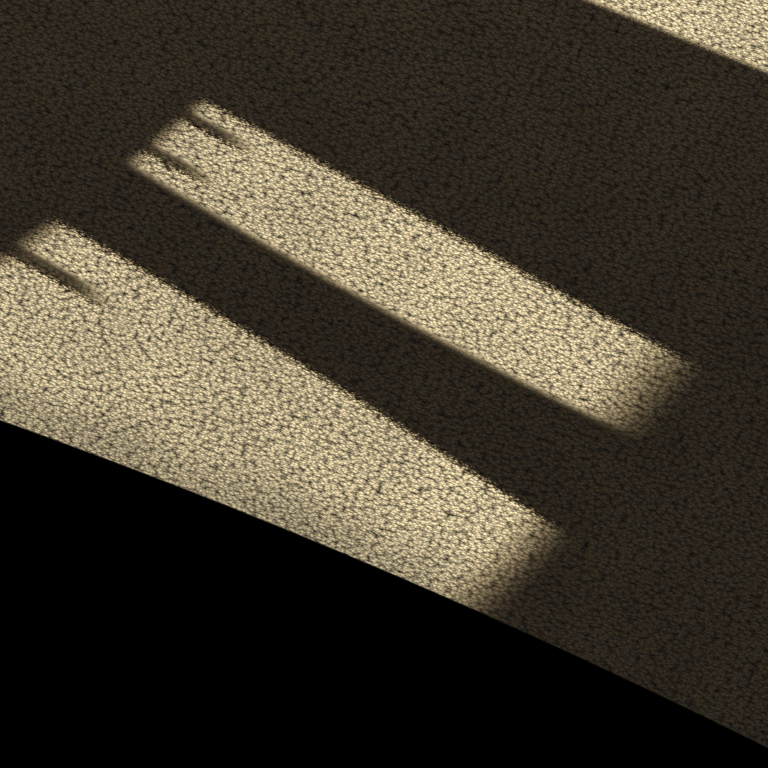
A three.js fragment shader for this texture:

```glsl
// Slanting bands of warm sunlight on rough asphalt above a black curved edge.
varying vec2 vUv;

const vec3 SHADE = vec3(0.150, 0.128, 0.098);
const vec3 SUNLIT = vec3(0.655, 0.600, 0.475);
const vec3 PENUMBRA_TINT = vec3(0.030, 0.018, 0.0);
const vec2 GRAIN_SCALE = vec2(115.0, 205.0);
const float GRAIN_TILT = -0.35;
const float SUN_GRAIN = 1.45;
const float SHADE_GRAIN = 1.25;
const float SOFT = 0.008;
const float RIM = 0.0018;
const float BAND_SLOPE = 0.539;
const float END_SKEW = 0.93;

vec2 hash2(vec2 p) {
  vec2 q = vec2(dot(p, vec2(127.1, 311.7)), dot(p, vec2(269.5, 183.3)));
  return fract(sin(q) * 43758.5);
}

// Distance to the nearest scattered point
float cellular(vec2 p) {
  vec2 cell = floor(p);
  vec2 f = fract(p);
  float nearest = 2.0;
  for (int j = -1; j <= 1; j++) {
    for (int i = -1; i <= 1; i++) {
      vec2 o = vec2(float(i), float(j));
      vec2 r = o + hash2(cell + o) - f;
      nearest = min(nearest, dot(r, r));
    }
  }
  return sqrt(nearest);
}

vec2 rotate(vec2 p, float a) {
  float c = cos(a), s = sin(a);
  return vec2(c * p.x + s * p.y, c * p.y - s * p.x);
}

float rise(float d, float w) {
  return smoothstep(-w, w, d);
}

// Thin shadow that cuts into the left end of a band
float slit(float d, float halfWidth, float x, float endX) {
  return (1.0 - smoothstep(0.3 * halfWidth, halfWidth, abs(d)))
       * (1.0 - smoothstep(endX - 0.06, endX, x));
}

float upperBand(vec2 p, float endAxis) {
  float s = p.y + BAND_SLOPE * p.x;
  float lower = 0.876 - 0.1 * (p.x - 0.169) * (0.833 - p.x);
  float start = 0.172 + 0.72 * (s - 0.88);
  float light = rise(s - lower, SOFT) * rise(1.011 - s, SOFT);
  light *= rise(p.x - start, 0.014);
  light *= 1.0 - smoothstep(0.29, 0.455, endAxis);
  light *= 1.0 - 0.8 * slit(s - 0.910, 0.012, p.x, 0.29);
  return light * (1.0 - 0.85 * slit(s - 0.979, 0.012, p.x, 0.34));
}

float lowerBand(vec2 p, float endAxis) {
  float d = p.y - (0.752 - 0.55 * p.x - 0.08 * p.x * p.x);
  float light = rise(-d, SOFT);
  light *= rise(p.x - (0.075 + 0.8 * d), 0.018);
  light *= 1.0 - smoothstep(0.345, 0.48, endAxis);
  return light * (1.0 - 0.85 * slit(d + 0.069, 0.016, p.x, 0.15));
}

// Sparse dark chips, drawn only in a few cells
float chips(vec2 p) {
  vec2 q = rotate(p, -0.5) * vec2(13.0, 17.0);
  vec2 cell = floor(q);
  vec2 r = fract(q) - 0.3 - 0.4 * hash2(cell);
  r.y += 0.05 * sin(r.x * 25.0);
  float present = step(0.86, hash2(cell + 31.0).x);
  return present * (1.0 - smoothstep(0.04, 0.13, length(r * vec2(0.7, 1.6))));
}

void main() {
  vec2 p = vUv;

  // Stone grain in two sizes, centred near zero
  vec2 g = rotate(p, GRAIN_TILT) * GRAIN_SCALE;
  float coarse = cellular(g) - 0.46;
  float fine = cellular(g * 1.9 + 17.0) - 0.46;
  float grain = 0.6 * coarse + 0.5 * fine;
  float mottle = sin(p.x * 19.0 + 3.0 * sin(p.y * 13.0))
               * sin(p.y * 23.0 + 2.0 * sin(p.x * 17.0));

  // Light shapes with slightly crumbled borders
  vec2 q = p + 0.007 * vec2(coarse, fine);
  float endAxis = q.x - END_SKEW * q.y;
  float light = max(upperBand(q, endAxis), lowerBand(q, endAxis));
  light = max(light, rise(q.y - 1.305 + 0.4 * q.x, 0.005));

  // Curved rim of the ground
  float rim = p.y - (0.453 - 0.356 * p.x - 0.071 * p.x * p.x);

  // Shaded and sunlit asphalt
  float lift = 1.0 + 0.13 * smoothstep(0.55, 1.0, p.y) + 0.04 * mottle;
  vec3 shade = SHADE * lift * (1.0 - SHADE_GRAIN * grain);
  shade += 0.018 * (hash2(floor(g)).x - 0.5) * vec3(1.0, 0.2, -0.5);
  float glow = 1.0 + 0.04 * mottle + 0.07 * smoothstep(0.4, 0.7, p.x);
  glow *= mix(0.82, 1.0, smoothstep(0.0, 0.09, rim));
  vec3 sunlit = SUNLIT * glow * (1.0 - SUN_GRAIN * grain);
  sunlit *= 1.0 - 0.65 * chips(p);

  vec3 color = mix(shade, sunlit, light);
  color += PENUMBRA_TINT * 4.0 * light * (1.0 - light);
  color *= rise(rim, RIM);
  gl_FragColor = vec4(clamp(color, 0.0, 1.0), 1.0);
}
```
